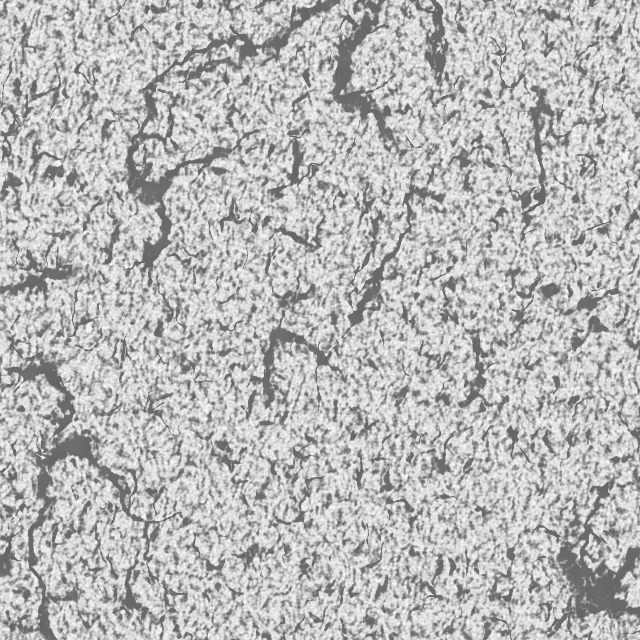
Write a Shadertoy shader that draws this texture.

```glsl
float hash(vec2 cell) {
    return fract(sin(dot(cell, vec2(127.1, 311.7))) * 43758.5453);
}

// Gradient noise, roughly -0.7 to 0.7
float corner(vec2 cell, vec2 offset) {
    float angle = 6.2832 * hash(cell);
    return dot(vec2(cos(angle), sin(angle)), offset);
}

float noise(vec2 p) {
    vec2 i = floor(p), f = fract(p);
    vec2 u = f * f * f * (f * (f * 6.0 - 15.0) + 10.0);
    vec2 e = vec2(1.0, 0.0);
    float low = mix(corner(i, f), corner(i + e.xy, f - e.xy), u.x);
    float high = mix(corner(i + e.yx, f - e.yx), corner(i + e.xx, f - e.xx), u.x);
    return mix(low, high, u.y);
}

vec2 warp(vec2 p, float frequency, float amount) {
    vec2 q = p * frequency;
    return p + amount * vec2(noise(q + 17.3), noise(q + 71.9));
}

// Coordinates along and across a direction, with a frequency for each
vec2 oriented(vec2 p, float angle, vec2 frequency) {
    vec2 along = vec2(cos(angle), sin(angle));
    return frequency * vec2(dot(p, along), dot(p, vec2(-along.y, along.x)));
}

// Broken channel along the zero line of the noise
float crack(vec2 q, float halfWidth, float mask) {
    float open = smoothstep(-0.1, 0.2, mask);
    float width = halfWidth * (0.3 + 0.7 * open);
    return open * (1.0 - smoothstep(0.4 * width, 1.7 * width, abs(noise(q))));
}

// Rare pale flakes, one candidate per cell
float flakes(vec2 p, float cells, float chance) {
    vec2 q = p * cells, cell = floor(q);
    vec2 center = 0.3 + 0.4 * vec2(hash(cell + 3.1), hash(cell + 8.7));
    float radius = mix(0.12, 0.24, hash(cell + 5.3));
    float blob = 1.0 - smoothstep(radius * 0.6, radius, length(fract(q) - center));
    return blob * step(hash(cell + 1.9), chance);
}

// Fine porous crust, slightly drawn out vertically
float crust(vec2 p) {
    vec2 q = warp(p, 22.0, 0.012);
    float pores = noise(oriented(q, 1.35, vec2(94.0, 138.0)));
    float clumps = noise(oriented(q, 1.75, vec2(42.0, 66.0)) + 31.0);
    float grit = noise(p * 215.0 + 11.0);
    return pores + 0.5 * clumps + 0.5 * grit;
}

float largeCracks(vec2 p) {
    vec2 q = warp(warp(p, 11.0, 0.04), 50.0, 0.018);
    float rising = crack(oriented(q, 0.8, vec2(2.4, 4.4)) + 5.2, 0.021, noise(p * 4.5 + 40.0));
    float falling = crack(oriented(q, 1.95, vec2(2.0, 4.0)) + 23.6, 0.020, noise(p * 4.0 + 63.0));
    return max(rising, falling);
}

float smallCracks(vec2 p) {
    vec2 q = warp(warp(p, 35.0, 0.014), 80.0, 0.006);
    float steep = crack(oriented(q, 1.7, vec2(13.0, 23.0)) + 9.4, 0.042, noise(p * 21.0 + 52.0) - 0.08);
    float slanted = crack(oriented(q, 0.75, vec2(11.0, 20.0)) + 47.1, 0.038, noise(p * 18.0 + 81.0) - 0.1);
    float pits = smoothstep(0.32, 0.48, noise(oriented(q, 1.4, vec2(32.0, 54.0)) + 14.0));
    return max(max(steep, slanted), pits);
}

void mainImage(out vec4 fragColor, in vec2 fragCoord) {
    vec2 p = fragCoord / iResolution.y;
    const float floorGray = 0.415;
    const float crustGray = 0.89;

    // Surface height, lowered where cracks cut through
    float height = 0.3 + 2.6 * crust(p);
    height -= 2.7 * largeCracks(p) + 2.0 * smallCracks(p);
    float cover = smoothstep(-1.7, 0.95, height);

    // Tone with speckle on the crust and faint drift on the floor
    float speckle = 0.14 * noise(p * 210.0 + 90.0) + 0.04 * noise(p * 60.0 + 25.0);
    float drift = 0.04 * noise(p * 28.0 + 7.0);
    float gray = mix(floorGray + drift, crustGray + speckle, cover);
    gray = mix(gray, 0.97, 0.85 * cover * flakes(warp(p, 60.0, 0.008), 26.0, 0.035));

    fragColor = vec4(vec3(clamp(gray, 0.0, 1.0)), 1.0);
}
```
